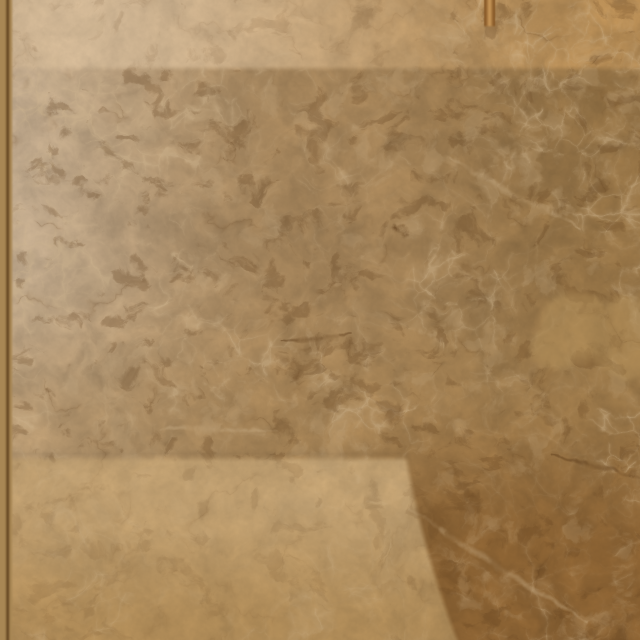
This texture is drawn by a WebGL 1 fragment shader. Its source:

```glsl
precision highp float;
uniform vec2 u_resolution;
#define BAND_TOP 0.893
#define BAND_BOTTOM 0.283
#define SEAM_SOFT 0.006
#define VEIN_SCALE 12.0
#define VEIN_GAIN 0.30
#define MOTTLE_GAIN 0.24
#define GRAIN_GAIN 0.06
#define FLECK_GAIN 0.26
#define VEIN_COLOR vec3(0.81, 0.71, 0.56)
#define CRACK_COLOR vec3(0.36, 0.23, 0.10)

float hash(vec2 p) {
  vec3 q = fract(vec3(p.xyx) * 0.1031);
  q += dot(q, q.yzx + 33.33);
  return fract((q.x + q.y) * q.z);
}

float noise(vec2 p) {
  vec2 i = floor(p), f = fract(p);
  f = f * f * (3.0 - 2.0 * f);
  return mix(mix(hash(i), hash(i + vec2(1, 0)), f.x),
             mix(hash(i + vec2(0, 1)), hash(i + vec2(1, 1)), f.x), f.y);
}

float fbm(vec2 p) {
  float sum = 0.0, amp = 0.5;
  for (int i = 0; i < 5; i++) {
    sum += amp * noise(p);
    p = mat2(1.6, 1.2, -1.2, 1.6) * p + 17.3;
    amp *= 0.5;
  }
  return sum;
}

// Gap between the two nearest cell centres: zero on fragment borders
float cellGap(vec2 p) {
  float near1 = 8.0, near2 = 8.0;
  for (int k = 0; k < 9; k++) {
    vec2 c = floor(p) + vec2(mod(float(k), 3.0), floor(float(k) / 3.0)) - 1.0;
    float d = length(c + vec2(hash(c), hash(c + 71.7)) - p);
    near2 = min(near2, max(near1, d));
    near1 = min(near1, d);
  }
  return near2 - near1;
}

// Tapered line with a soft edge
float streak(vec2 p, vec2 a, vec2 b, float width) {
  vec2 ab = b - a;
  float t = clamp(dot(p - a, ab) / dot(ab, ab), 0.0, 1.0);
  return 1.0 - smoothstep(0.0, width * (0.35 + 2.6 * t * (1.0 - t)), length(p - a - ab * t));
}

float disc(vec2 p, vec2 center, float radius) {
  return 1.0 - smoothstep(radius - 0.018, radius, length(p - center));
}

float above(float edge, float v) {
  return smoothstep(edge - SEAM_SOFT, edge + SEAM_SOFT, v);
}

// Slab tones: top band, middle field, lower left panel, lower right shade
vec3 slabTone(vec2 uv) {
  vec3 top = mix(vec3(0.80, 0.70, 0.57), vec3(0.69, 0.53, 0.32), smoothstep(0.1, 1.0, uv.x));
  vec3 field = mix(vec3(0.76, 0.67, 0.56), vec3(0.63, 0.505, 0.345), smoothstep(-0.05, 0.5, uv.x));
  field = mix(field, vec3(0.57, 0.44, 0.265), smoothstep(0.45, 1.0, uv.x));
  field = mix(field, vec3(0.64, 0.50, 0.31), 0.5 * smoothstep(0.6, 0.3, uv.y));
  vec3 shade = mix(field, vec3(0.53, 0.375, 0.195), smoothstep(0.42, 0.12, uv.y));
  vec3 panel = mix(vec3(0.735, 0.61, 0.43), vec3(0.68, 0.54, 0.34), smoothstep(0.24, 0.0, uv.y));
  float drop = BAND_BOTTOM - uv.y;
  float inPanel = above(0.0, drop) * above(0.0, 0.635 + 0.18 * drop + 0.35 * drop * drop - uv.x);
  vec3 tone = mix(mix(field, shade, smoothstep(0.5, 0.7, uv.x)), panel, inPanel);
  return mix(tone, top, above(BAND_TOP, uv.y));
}

void main() {
  vec2 uv = gl_FragCoord.xy / u_resolution;
  vec2 warp = vec2(fbm(uv * 9.0), fbm(uv * 9.0 + 41.0)) - 0.5;
  vec2 jitter = vec2(fbm(uv * 45.0 + 7.0), fbm(uv * 45.0 + 90.0)) - 0.5;
  vec2 p = uv + 0.06 * warp + 0.016 * jitter;
  vec2 wavy = uv + 0.02 * warp + 0.010 * jitter;
  float inField = above(BAND_BOTTOM, uv.y) * (1.0 - above(BAND_TOP, uv.y));
  float busy = mix(0.45, 1.0, max(inField, smoothstep(0.62, 0.74, uv.x)));

  // Cloudy mottling and fine grain
  float mottle = 0.4 * fbm(p * 8.0) + 0.6 * fbm(p * 34.0 + 9.0) - 0.49;
  vec3 color = slabTone(uv) * (1.0 + MOTTLE_GAIN * (0.5 + busy) * mottle);
  color *= 1.0 + GRAIN_GAIN * (fbm(uv * 130.0) - 0.5);

  // Short pale veins, wisps and chips between darker fragments
  float patches = smoothstep(0.36, 0.60, fbm(uv * 7.0 + 23.0));
  float broken = smoothstep(0.38, 0.58, fbm(uv * 32.0 + 37.0));
  float network = exp(-15.0 * cellGap(p * VEIN_SCALE));
  network += 0.7 * exp(-10.0 * cellGap(p * VEIN_SCALE * 2.2 + 5.0));
  float wisps = exp(-32.0 * abs(fbm(p * 15.0 + 33.0) - 0.5)) * patches;
  float chips = smoothstep(0.54, 0.70, fbm(p * 30.0 + 60.0));
  float veins = network * broken * (0.35 + patches) + 0.5 * wisps + 0.6 * chips;
  color = mix(color, VEIN_COLOR, min(VEIN_GAIN * busy * veins, 0.5));

  // Small dark flecks and broken hairlines
  float flecks = smoothstep(0.57, 0.73, fbm(p * vec2(34.0, 42.0) + 80.0));
  float hair = exp(-50.0 * abs(fbm(p * 10.0 + 130.0) - 0.47)) * smoothstep(0.5, 0.75, noise(uv * 26.0));
  color = mix(color, CRACK_COLOR, FLECK_GAIN * busy * (flecks + 0.8 * hair));

  // Long faded streaks and one dark knot
  float pale = streak(wavy, vec2(0.25, 0.33), vec2(0.43, 0.328), 0.007)
             + streak(wavy, vec2(0.70, 0.75), vec2(0.91, 0.642), 0.008)
             + streak(wavy, vec2(0.64, 0.20), vec2(0.92, 0.03), 0.008);
  float dark = streak(wavy, vec2(0.44, 0.469), vec2(0.55, 0.475), 0.006)
             + streak(wavy, vec2(0.86, 0.29), vec2(1.02, 0.25), 0.006);
  color = mix(color, VEIN_COLOR, (0.12 + 0.2 * broken) * min(pale, 1.0));
  color = mix(color, CRACK_COLOR, (0.2 + 0.25 * broken) * min(dark, 1.0));
  color = mix(color, CRACK_COLOR, 0.8 * disc(uv + 0.04 * jitter, vec2(0.627, 0.635), 0.014));

  // Overlapping warm reflections
  float glow = max(disc(wavy, vec2(0.90, 0.485), 0.062), disc(wavy, vec2(0.87, 0.455), 0.046));
  glow = max(glow, 0.9 * disc(wavy, vec2(0.98, 0.47), 0.070));
  color = mix(color, vec3(0.76, 0.62, 0.39), 0.36 * glow);

  // Seam shadow, bronze trim and short rod
  color *= 1.0 - 0.07 * exp(-abs(uv.y - BAND_BOTTOM - 0.008) * 120.0) * above(uv.x, 0.64);
  vec3 trim = mix(vec3(0.66, 0.53, 0.33), vec3(0.43, 0.31, 0.16), exp(-pow((uv.x - 0.012) / 0.003, 2.0)));
  color = mix(trim, color, smoothstep(0.016, 0.022, uv.x));
  float across = (uv.x - 0.765) / 0.009;
  float rod = (1.0 - smoothstep(0.75, 1.15, abs(across))) * smoothstep(0.956, 0.962, uv.y);
  vec3 rodColor = mix(vec3(0.52, 0.34, 0.15), vec3(0.76, 0.57, 0.33), exp(-4.0 * across * across));
  gl_FragColor = vec4(mix(color, rodColor, rod), 1.0);
}
```
